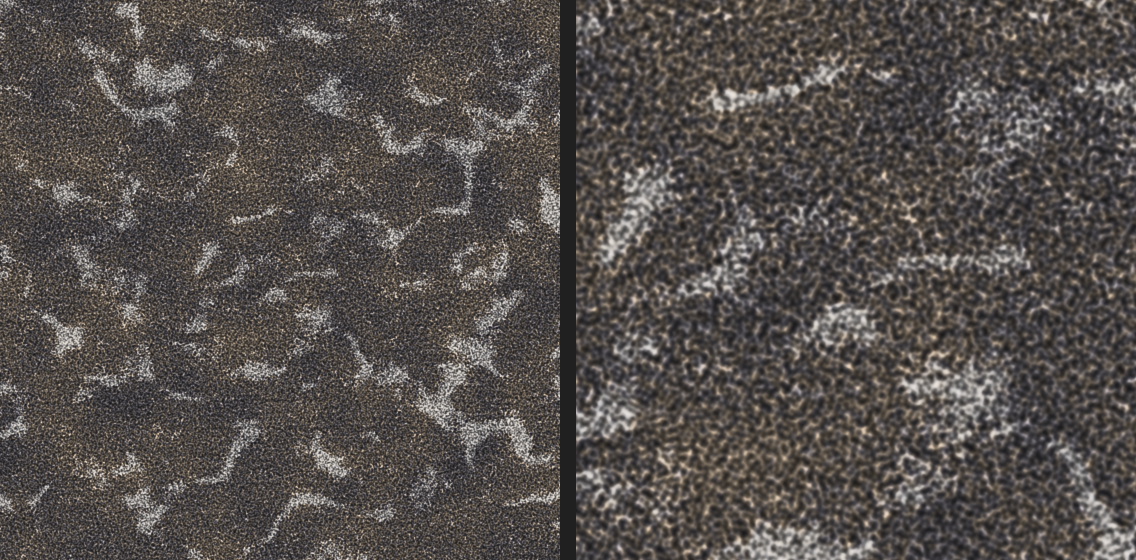
Left, the full canvas; right, a detail of the centre.
Give the GLSL for this texture, as a WebGL 2 fragment shader.

```glsl
#version 300 es
precision highp float;

uniform vec2 u_resolution;
out vec4 fragColor;

// Unit gradient direction for a lattice cell
vec2 cellGradient(vec2 cell) {
    uvec2 q = uvec2(ivec2(cell)) * uvec2(1597334677u, 3812015801u);
    uint h = q.x ^ q.y;
    h = (h ^ (h >> 16)) * 2246822519u;
    h = (h ^ (h >> 13)) * 3266489917u;
    h ^= h >> 16;
    float angle = float(h & 65535u) * 6.28318 / 65536.0;
    return vec2(cos(angle), sin(angle));
}

float gradientNoise(vec2 p) {
    vec2 cell = floor(p), f = p - cell;
    vec2 w = f * f * f * (f * (f * 6.0 - 15.0) + 10.0);
    vec2 e = vec2(0.0, 1.0);
    float bottom = mix(dot(cellGradient(cell), f),
                       dot(cellGradient(cell + e.yx), f - e.yx), w.x);
    float top = mix(dot(cellGradient(cell + e.xy), f - e.xy),
                    dot(cellGradient(cell + e.yy), f - e.yy), w.x);
    return mix(bottom, top, w.y);
}

vec2 rotate(vec2 p, float a) {
    return mat2(cos(a), sin(a), -sin(a), cos(a)) * p;
}

// Fine pile grain with roughly unit deviation
float pileGrain(vec2 p) {
    float fine = gradientNoise(rotate(p, 0.5) * 275.0);
    float coarse = gradientNoise(rotate(p, 1.2) * 180.0 + 31.0);
    return 4.6 * (0.85 * fine + 0.6 * coarse);
}

// Broken, frayed pale veins and small blots
float paleVeins(vec2 p) {
    vec2 warp = vec2(gradientNoise(p * 9.0 + 3.7), gradientNoise(p * 9.0 + 47.3));
    vec2 q = (p + 0.045 * warp) * vec2(0.88, 1.12);
    float field = gradientNoise(rotate(q, 0.35) * 6.5 + 11.4)
                + 0.45 * gradientNoise(q * 14.0 + 71.2);
    float ridge = exp(-pow((field - 0.04) / 0.1, 2.0));
    float gaps = smoothstep(-0.16, 0.28, gradientNoise(rotate(q, 0.8) * 10.0 + 5.3));
    float blots = smoothstep(0.18, 0.5, gradientNoise(rotate(q, 0.6) * 13.0 + 91.6));
    float fray = 0.55 * gradientNoise(rotate(p, 0.3) * 32.0)
               + 0.5 * gradientNoise(rotate(p, 0.9) * 75.0);
    return ridge * gaps + 0.55 * blots + fray;
}

void main() {
    vec2 uv = gl_FragCoord.xy / u_resolution;
    float grain = pileGrain(uv);
    float veins = smoothstep(0.12, 1.0, paleVeins(uv) + 0.06 * grain);

    // Worn patches and faint horizontal weave rows
    float wear = gradientNoise(uv * 7.0 + 23.5) + 0.7 * gradientNoise(uv * 19.0 + 8.1);
    float rows = gradientNoise(uv * vec2(9.0, 120.0) + 17.2);
    float tone = mix(0.262, 0.56, veins);
    tone *= exp(0.28 * grain + 0.22 * wear + 0.16 * rows);

    // Brown and charcoal fibres, neutral where pale
    float fibre = gradientNoise(rotate(uv, 0.2) * 150.0 + 63.0);
    float warmth = clamp(0.52 + 0.75 * wear + 1.1 * fibre + 0.1 * grain, 0.0, 1.0);
    vec3 tint = mix(vec3(0.99, 0.96, 1.03), vec3(1.13, 1.01, 0.88), warmth);
    tint = mix(tint, vec3(1.0, 0.99, 0.98), 0.8 * smoothstep(0.2, 0.8, veins));

    // Soft ceiling on the brightest fibres
    tone = min(tone, 0.6) + 0.3 * (1.0 - exp(-max(tone - 0.6, 0.0) / 0.3));
    fragColor = vec4(clamp(tone * tint + 0.008, 0.0, 1.0), 1.0);
}
```
